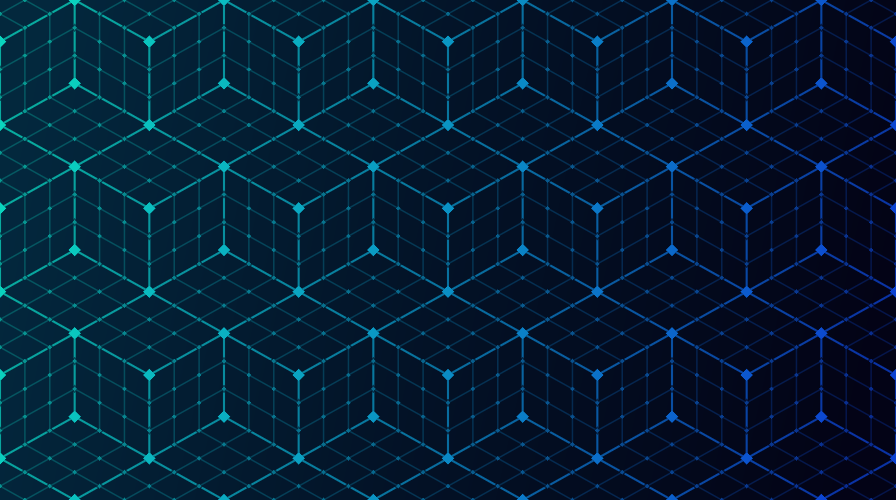
This pattern is drawn by a WebGL 2 fragment shader. Its source:

```glsl
#version 300 es
precision highp float;
// Glowing isometric cubes: bright dashed edges, a faint 3x3 grid on each face, diamond nodes.

#define REPEATS vec2(6.0, 3.0)   // cubes across and down
#define DIVISIONS 3.0            // grid cells along each cube edge
#define EDGE_HALF 0.0021         // half widths, in canvas heights
#define GRID_HALF 0.0015
#define VERTEX_SIZE 0.0125
#define DOT_SIZE 0.0048
#define GAP_SIZE 0.0085
#define EDGE_ALPHA 0.72
#define GRID_ALPHA 0.27
#define DOT_ALPHA 0.62

uniform vec2 u_resolution;
out vec4 fragColor;

const vec3 TEAL = vec3(0.04, 0.87, 0.77);
const vec3 AZURE = vec3(0.04, 0.59, 0.80);
const vec3 BLUE = vec3(0.05, 0.27, 0.86);
const vec3 BACK_LEFT = vec3(0.01, 0.155, 0.24);
const vec3 BACK_MIDDLE = vec3(0.01, 0.070, 0.15);
const vec3 BACK_RIGHT = vec3(0.01, 0.012, 0.085);

// Signed distance to the nearest multiple of a step
float toMultiple(float value, float stepSize) {
  return value - stepSize * round(value / stepSize);
}

// Antialiased coverage of a shape of the given half width
float cover(float dist, float halfWidth) {
  float pixel = 1.0 / u_resolution.y;
  return clamp((halfWidth - dist) / pixel + 0.5, 0.0, 1.0);
}

vec3 threeStops(vec3 a, vec3 b, vec3 c, float t) {
  return t < 0.5 ? mix(a, b, t * 2.0) : mix(b, c, t * 2.0 - 1.0);
}

void main() {
  vec2 uv = gl_FragCoord.xy / u_resolution;
  float aspect = u_resolution.x / u_resolution.y;

  // Cells 2 wide and 4 high, measured downward and mirrored about each cube's centre
  vec2 p = vec2(uv.x, 1.0 - uv.y) * REPEATS * vec2(2.0, 4.0);
  vec2 unit = vec2(aspect, 1.0) / (REPEATS * vec2(2.0, 4.0));
  float across = abs(mod(p.x, 2.0) - 1.0);
  float falling = p.y - across;
  float rising = p.y + across;
  float slant = 1.0 / length(1.0 / unit);
  float cell = 2.0 / DIVISIONS;

  // Side faces hold vertical lines, top faces hold rising lines
  bool sideFace = mod(falling, 4.0) < 2.0;
  float edge = abs(toMultiple(falling, 2.0)) * slant;
  float grid = abs(toMultiple(falling, cell)) * slant;
  if (sideFace) {
    edge = min(edge, abs(toMultiple(across, 1.0)) * unit.x);
    grid = min(grid, abs(toMultiple(across, 1.0 / DIVISIONS)) * unit.x);
  } else {
    edge = min(edge, abs(toMultiple(rising, 2.0)) * slant);
    grid = min(grid, abs(toMultiple(rising, cell)) * slant);
  }

  // Diamond distance to the nearest grid node and cube vertex
  vec2 nodeStep = vec2(toMultiple(across, 1.0 / DIVISIONS), toMultiple(falling, cell));
  vec2 vertexStep = vec2(toMultiple(across, 1.0), toMultiple(falling, 2.0));
  vec2 nodeOffset = abs(vec2(nodeStep.x, nodeStep.x + nodeStep.y) * unit);
  vec2 vertexOffset = abs(vec2(vertexStep.x, vertexStep.x + vertexStep.y) * unit);
  float node = nodeOffset.x + nodeOffset.y;
  float vertex = vertexOffset.x + vertexOffset.y;

  // Edges break just around the small nodes
  float dash = 1.0 - 0.65 * cover(node, GAP_SIZE);
  float ink = GRID_ALPHA * cover(grid, GRID_HALF);
  ink = max(ink, EDGE_ALPHA * dash * cover(edge, EDGE_HALF));
  ink = max(ink, DOT_ALPHA * cover(node, DOT_SIZE));
  ink = max(ink, 0.95 * cover(vertex, VERTEX_SIZE));

  // Teal to blue, tilted slightly toward the lower right
  float hue = clamp(uv.x + 0.12 * (0.5 - uv.y), 0.0, 1.0);
  vec3 light = threeStops(TEAL, AZURE, BLUE, hue);
  vec3 back = threeStops(BACK_LEFT, BACK_MIDDLE, BACK_RIGHT, hue);
  fragColor = vec4(mix(back, light, ink), 1.0);
}
```
